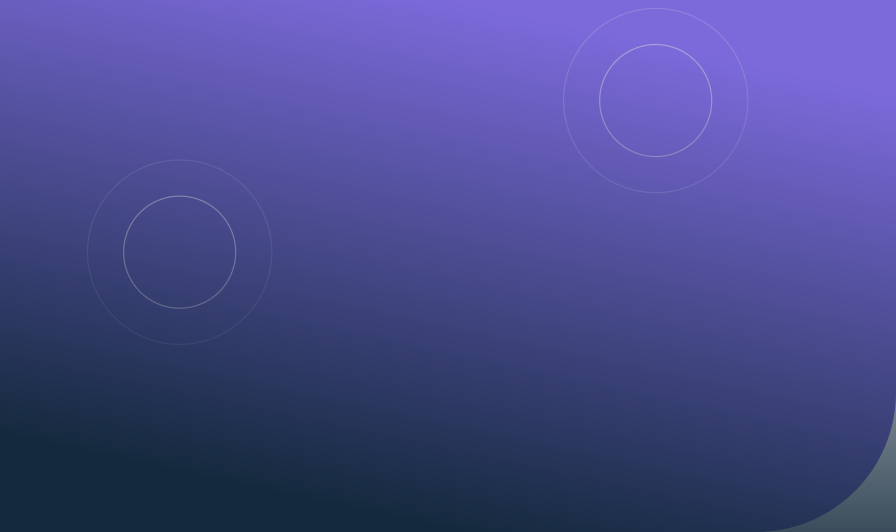
Write a Shadertoy shader that draws this background.

```glsl
// Coverage of a thin circular outline
float ring(vec2 p, float radius, float pixel) {
    float edge = abs(length(p) - radius);
    return clamp((0.0011 - edge) / pixel + 0.5, 0.0, 1.0);
}

// Inner and outer outlines sharing one centre, fading downwards
float ringPair(vec2 p, float pixel, float innerAlpha, float outerAlpha) {
    float fade = mix(0.65, 1.0, smoothstep(-0.17, 0.17, p.y));
    return fade * (innerAlpha * ring(p, 0.1053, pixel)
                 + outerAlpha * ring(p, 0.1732, pixel));
}

void mainImage(out vec4 fragColor, in vec2 fragCoord) {
    float pixel = 1.0 / iResolution.y;
    vec2 p = fragCoord * pixel;
    float right = iResolution.x * pixel;

    // Tilted gradient from deep navy to violet
    vec3 navy = vec3(0.078, 0.161, 0.239);
    vec3 violet = vec3(0.486, 0.416, 0.859);
    float slope = dot(p, vec2(0.208, 0.978));
    vec3 color = mix(navy, violet, clamp((slope - 0.176) / 0.982, 0.0, 1.0));

    // Pale concentric outlines
    vec3 pale = vec3(0.88, 0.91, 0.85);
    color = mix(color, pale, ringPair(p - vec2(1.2325, 0.811), pixel, 0.45, 0.19));
    color = mix(color, pale, ringPair(p - vec2(0.3377, 0.526), pixel, 0.38, 0.11));

    // Rounded lower right corner over a grey backdrop
    vec3 backdrop = mix(vec3(0.23, 0.30, 0.36), vec3(0.48, 0.53, 0.57),
                        clamp(p.y / 0.26, 0.0, 1.0));
    vec2 q = max(vec2(p.x - right, -p.y) + 0.263, 0.0);
    float outside = clamp((length(q) - 0.263) / pixel + 0.5, 0.0, 1.0);
    color = mix(color, backdrop, outside);

    fragColor = vec4(color, 1.0);
}
```
